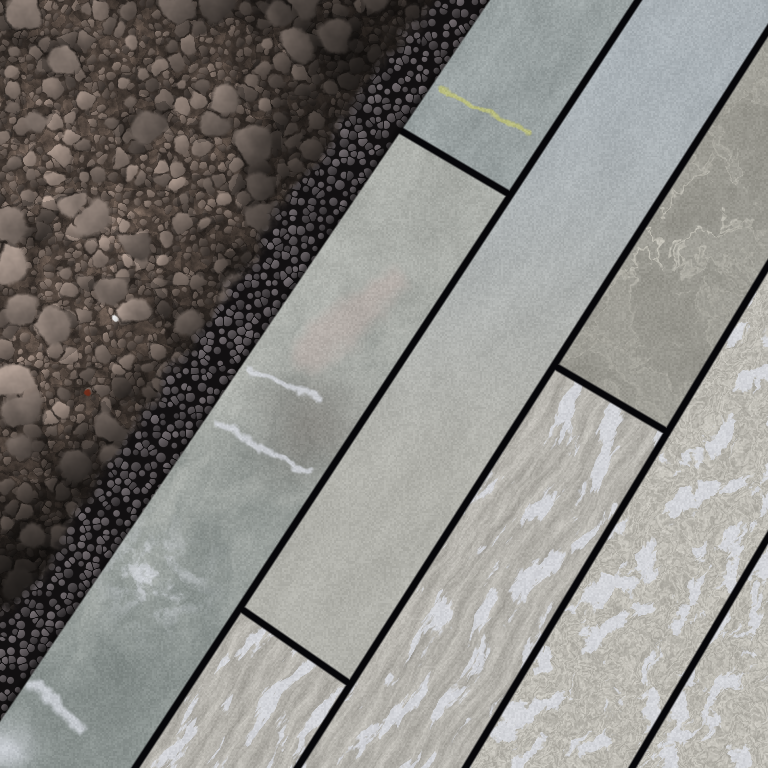
Reproduce this texture procedurally as a three.js fragment shader.

```glsl
// Diagonal stone paving with dark joints beside a gravel strip and pebbly soil.
varying vec2 vUv;

const float SOFT = 0.0016;
const vec3 WHITE = vec3(0.85, 0.86, 0.89);

float hash(vec2 p) {
  p = fract(p * vec2(0.1031, 0.1137));
  p += dot(p, p.yx + 33.33);
  return fract((p.x + p.y) * p.x * 7.13);
}

// Cellular noise: xy offset from the nearest seed, z gap to the next, w cell id
vec4 cells(vec2 p) {
  float d1 = 9.0, d2 = 9.0;
  vec4 nearest = vec4(0.0);
  for (int j = -1; j <= 1; j++)
    for (int i = -1; i <= 1; i++) {
      vec2 cell = floor(p) + vec2(i, j);
      vec2 off = p - cell - 0.1 - 0.8 * vec2(hash(cell + 17.0), hash(cell + 61.0));
      float d = length(off);
      if (d < d1) nearest = vec4(off, 0.0, hash(cell + 113.0));
      d2 = min(d2, max(d, d1));
      d1 = min(d1, d);
    }
  nearest.z = d2 - d1;
  return nearest;
}

// Layered, rotated sines, roughly -1 to 1
float waves(vec2 p) {
  float sum = 0.0, amp = 0.55;
  for (int i = 0; i < 5; i++) {
    sum += amp * sin(p.x + 1.6 * sin(p.y * 0.8 + 1.0)) * cos(0.7 * p.y + sin(p.x * 0.6));
    p = mat2(1.2, 1.6, -1.6, 1.2) * p + 2.3;
    amp *= 0.58;
  }
  return sum;
}

vec2 warp(vec2 p, float freq, float amount) {
  return p + amount * vec2(waves(p * freq), waves(p.yx * freq + 4.7));
}

// Signed distance to a line; positive on the right of a to b
float side(vec2 p, vec2 a, vec2 b) {
  vec2 d = normalize(b - a);
  return d.y * (p.x - a.x) - d.x * (p.y - a.y);
}

float row(vec2 p, float bottom, float top) {
  return side(p, vec2(bottom, 0.0), vec2(top, 1.0));
}

float glow(vec2 p, float x, float y, float radius) {
  vec2 d = (p - vec2(x, y)) / radius;
  return exp(-dot(d, d));
}

float vein(vec2 p, vec2 a, vec2 b, float width) {
  vec2 ab = b - a;
  float t = clamp(dot(p - a, ab) / dot(ab, ab), 0.0, 1.0);
  return 1.0 - smoothstep(0.2 * width, width, length(p - a - ab * t));
}

float gap(float d) {
  return 1.0 - smoothstep(0.0045 - SOFT, 0.0045 + SOFT, abs(d));
}

// Rounded stones lit from the upper left; bare is the share of empty cells
vec3 pebbles(vec3 ground, vec2 p, float bare, vec3 tint) {
  vec4 c = cells(p);
  float r = mix(0.35, 0.62, fract(c.w * 7.3));
  float body = smoothstep(0.02, 0.16, c.z) * step(bare, c.w);
  body *= 1.0 - smoothstep(r - 0.14, r, length(c.xy));
  float shade = 0.72 + 0.5 * fract(c.w * 23.7) + 0.45 * dot(c.xy, vec2(-0.6, 0.8));
  return mix(ground * (1.0 - 0.2 * step(bare, c.w)), tint * shade, body);
}

vec3 soil(vec2 p, float edge) {
  float light = 0.78 + 0.3 * glow(p, 0.12, 0.72, 0.24) + 0.18 * glow(p, 0.06, 0.45, 0.16);
  light -= 0.35 * glow(p, 0.0, 0.24, 0.17) + 0.25 * glow(p, 0.46, 0.97, 0.14);
  light *= mix(1.0, 0.65, smoothstep(-0.19, -0.07, edge)) * (1.0 + 0.22 * waves(p * 32.0));
  vec3 c = vec3(0.39, 0.335, 0.30) * (0.9 + 0.3 * waves(p * 150.0));
  vec2 q = warp(p, 60.0, 0.005);
  for (float i = 0.0; i < 3.0; i++)
    c = pebbles(c, q * 85.0 * pow(0.47, i) + i, 0.2 + 0.2 * i, vec3(0.43, 0.38, 0.35) + 0.035 * i);
  c = mix(c, vec3(0.85), gap(length(q - vec2(0.151, 0.585))));
  return light * mix(c, vec3(0.5, 0.2, 0.12), gap(length(q - vec2(0.113, 0.487))));
}

vec3 cloudyStone(vec2 p, vec2 q) {
  vec2 w = warp(p, 30.0, 0.014);
  float n = waves(warp(q, 16.0, 0.03) * vec2(38.0, 22.0));
  vec3 c = mix(vec3(0.53, 0.56, 0.55), vec3(0.67, 0.68, 0.66), smoothstep(0.05, 0.65, p.y + 0.12 * n));
  c = mix(c + 0.05 * n, vec3(0.50, 0.49, 0.47), 0.7 * glow(w, 0.41, 0.44, 0.065));
  c = mix(c, vec3(0.73, 0.68, 0.66), 0.6 * vein(w, vec2(0.41, 0.54), vec2(0.51, 0.63), 0.035));
  float pale = vein(w, vec2(0.33, 0.515), vec2(0.41, 0.48), 0.007);
  pale += vein(w, vec2(0.28, 0.455), vec2(0.41, 0.38), 0.007);
  pale += vein(w, vec2(0.04, 0.10), vec2(0.105, 0.055), 0.012) + glow(w, 0.01, 0.03, 0.03);
  pale += glow(w, 0.20, 0.25, 0.055) * smoothstep(-0.3, 0.5, waves(w * 90.0));
  return mix(c, WHITE, 0.75 * min(pale, 1.0));
}

vec3 brownStone(vec2 p, vec2 q) {
  float n = waves(warp(q, 22.0, 0.03) * 32.0);
  float pale = 0.4 + glow(p, 0.85, 0.68, 0.05) + glow(p, 0.92, 0.73, 0.05);
  pale *= 0.6 * (1.0 - smoothstep(0.0, 0.13, abs(n - 0.12)));
  return mix(vec3(0.6, 0.595, 0.565) + 0.05 * n, vec3(0.8, 0.79, 0.75), pale);
}

vec3 streakedStone(vec2 q) {
  vec2 w = warp(q, 20.0, 0.008);
  vec3 c = vec3(0.70, 0.69, 0.665) + 0.09 * waves(w * vec2(260.0, 28.0));
  return mix(c, WHITE, 0.8 * smoothstep(0.24, 0.42, waves(w * vec2(95.0, 26.0) + 1.5)));
}

vec3 swirledStone(vec2 q) {
  vec2 w = warp(q, 42.0, 0.012);
  vec3 c = vec3(0.73, 0.72, 0.69) + 0.045 * sin(18.0 * waves(w * vec2(62.0, 44.0)));
  c += 0.04 * waves(w * 170.0);
  return mix(c, WHITE, 0.8 * smoothstep(0.22, 0.38, waves(w * vec2(70.0, 42.0) + 8.0)));
}

void main() {
  vec2 p = vUv, q = mat2(0.84, 0.542, -0.542, 0.84) * p;
  // Long joints, left to right, then the short joints
  float edge = row(p, -0.041, 0.638), row2 = row(p, 0.176, 0.831), row3 = row(p, 0.387, 1.025);
  float row4 = row(p, 0.606, 1.208), row5 = row(p, 0.823, 1.412);
  float end1 = side(p, vec2(0.658, 0.750), vec2(0.527, 0.827));
  float end2 = side(p, vec2(0.452, 0.112), vec2(0.316, 0.206));
  float end3 = side(p, vec2(0.865, 0.440), vec2(0.725, 0.522));

  // Stone and short joint of each row
  vec3 stone;
  float end = 1.0;
  if (row4 > 0.0) stone = swirledStone(q + 0.37 * step(0.0, row5));
  else if (row3 > 0.0) {
    end = end3;
    stone = end > 0.0 ? brownStone(p, q) : streakedStone(q);
  } else if (row2 > 0.0) {
    end = end2;
    vec3 smoothTone = mix(vec3(0.69, 0.69, 0.665), vec3(0.66, 0.69, 0.71), smoothstep(0.35, 0.95, p.y));
    stone = end > 0.0 ? smoothTone + 0.025 * waves(q * vec2(60.0, 20.0)) : streakedStone(q);
  } else {
    end = end1;
    vec3 blue = vec3(0.60, 0.63, 0.63) + 0.05 * waves(q * vec2(55.0, 24.0));
    float yellow = vein(warp(p, 70.0, 0.005), vec2(0.573, 0.885), vec2(0.69, 0.825), 0.005);
    stone = end > 0.0 ? mix(blue, vec3(0.75, 0.76, 0.46), 0.8 * yellow) : cloudyStone(p, q);
  }
  stone += 0.06 * (hash(floor(p * 400.0)) - 0.5);
  float joint = max(max(gap(row2), gap(row3)), max(gap(row4), max(gap(row5), gap(end))));
  stone = mix(stone, vec3(0.025, 0.025, 0.035), joint);

  // Soil, then fine dark gravel along the slabs
  vec3 gravel = pebbles(vec3(0.09, 0.08, 0.085), p * 82.0, 0.0, vec3(0.33, 0.31, 0.32));
  float band = smoothstep(-0.078, -0.058, edge + 0.014 * waves(p * 45.0));
  vec3 ground = mix(soil(p, edge), gravel, band) * mix(1.0, 0.6, smoothstep(-0.012, 0.0, edge));
  gl_FragColor = vec4(mix(ground, stone, smoothstep(-SOFT, SOFT, edge)), 1.0);
}
```
